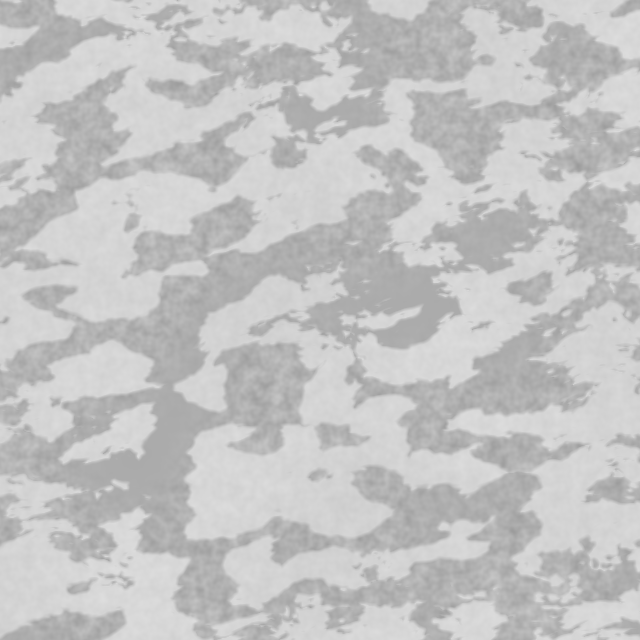
Write a WebGL 1 fragment shader that draws this texture.

```glsl
precision highp float;
// Flaked grey surface: ragged pale sheets over a darker, mottled ground.
// A warped, sideways-stretched gradient noise field is cut at a level;
// its finite-difference slope keeps the soft rim equally wide everywhere.

uniform vec2 u_resolution;

#define SHEET_FREQ vec2(7.6, 16.5)  // sheet cells across and up the canvas
#define TILT 0.13                   // rise of the sheets towards the right
#define WARP 0.026                  // bending of the outlines
#define LEVEL_SHIFT 0.01            // larger values give more pale area
#define RIM_WIDTH 0.0085            // softness of the outlines
#define PALE 0.834
#define GROUND 0.690
#define PALE_MOTTLE 0.036
#define GROUND_MOTTLE 0.115

// Pseudo-random unit gradient for a lattice point
vec2 latticeGradient(vec2 cell) {
    vec3 h = fract(cell.xyx * vec3(0.1031, 0.1030, 0.0973));
    h += dot(h, h.yzx + 33.33);
    float angle = 6.28318 * fract((h.x + h.y) * h.z);
    return vec2(cos(angle), sin(angle));
}

// Gradient noise, roughly -0.7 to 0.7
float gradientNoise(vec2 p) {
    vec2 cell = floor(p);
    vec2 f = p - cell;
    vec2 fade = f * f * f * (f * (f * 6.0 - 15.0) + 10.0);
    vec2 right = vec2(1.0, 0.0);
    vec2 up = vec2(0.0, 1.0);
    float a = dot(latticeGradient(cell), f);
    float b = dot(latticeGradient(cell + right), f - right);
    float c = dot(latticeGradient(cell + up), f - up);
    float d = dot(latticeGradient(cell + 1.0), f - 1.0);
    return mix(mix(a, b, fade.x), mix(c, d, fade.x), fade.y);
}

// Height field of the sheets: positive is pale, negative is ground
float sheetField(vec2 uv) {
    vec2 bend = vec2(gradientNoise(uv * 9.0 + 11.3),
                     gradientNoise(uv * 8.0 + 47.9));
    vec2 q = uv + WARP * bend;
    q.y -= TILT * q.x;

    // Broad patches decide where the sheets break into crumbs
    float crumble = smoothstep(-0.20, 0.30, gradientNoise(uv * 3.1 + 71.7));

    // Rounder component opens channels that cross the sheets
    float height = 0.60 * gradientNoise(uv * vec2(9.0, 6.0) + 23.1);
    float amplitude = 1.0;
    vec2 p = q * SHEET_FREQ + 5.7;
    for (int octave = 0; octave < 4; octave++) {
        height += amplitude * gradientNoise(p);
        amplitude *= mix(0.38, 0.66, crumble);
        p = p * vec2(2.15, 1.90) + 17.9;
    }
    return height + LEVEL_SHIFT;
}

// Cloudy fine grain shared by both layers
float mottle(vec2 uv) {
    return 0.50 * gradientNoise(uv * 30.0 + 3.3)
         + 0.65 * gradientNoise(uv * 62.0 + 31.7)
         + 0.40 * gradientNoise(uv * 120.0 + 59.1);
}

void main() {
    vec2 uv = gl_FragCoord.xy / u_resolution.y;

    // Approximate distance to the sheet outline
    float stepSize = 0.002;
    float height = sheetField(uv);
    vec2 slope = vec2(sheetField(uv + vec2(stepSize, 0.0)),
                      sheetField(uv + vec2(0.0, stepSize))) - height;
    float outline = height * stepSize / max(length(slope), 0.010);
    float rim = max(RIM_WIDTH, 1.5 / u_resolution.y);
    float cover = smoothstep(-0.5 * rim, 0.5 * rim, outline);

    // Some ground hollows stay smooth and dark, others are cloudy
    float grain = mottle(uv);
    float drift = gradientNoise(uv * 4.3 + 91.3);
    float cloudy = smoothstep(-0.50, 0.05, drift);
    float ground = GROUND + 0.045 * drift + GROUND_MOTTLE * cloudy * grain;
    float pale = PALE + 0.030 * gradientNoise(uv * 3.7 + 37.7)
               + PALE_MOTTLE * grain;

    gl_FragColor = vec4(vec3(mix(ground, pale, cover)), 1.0);
}
```
